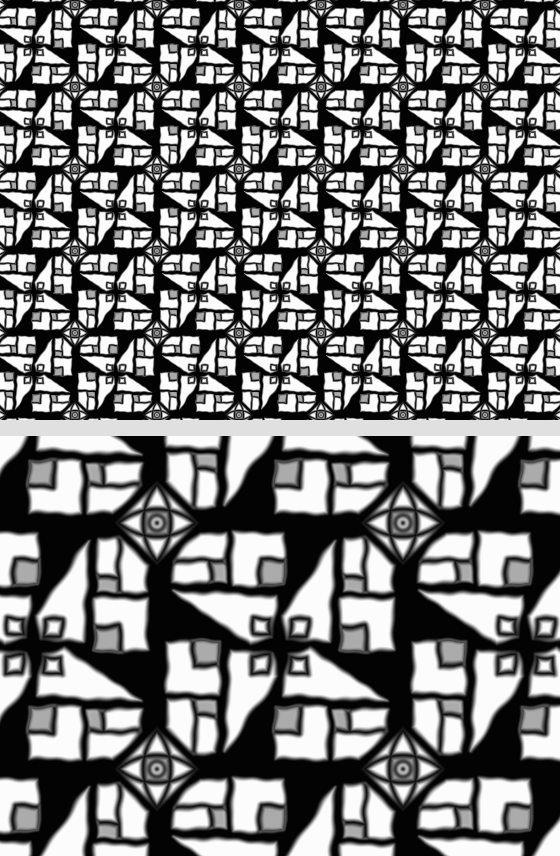
Top: the whole. Bottom: its middle third, enlarged.
Give the GLSL for this pattern, as a Shadertoy shader.

```glsl
// Square tiling of four-bladed pinwheels, stepped blocks and eye-like diamonds in ink.
// One quarter of the motif is built from distance functions and turned four times per
// cell; diamonds sit on the cell corners and a periodic wobble gives a hand-drawn edge.

const float PERIOD = 0.1953;     // cell size as a share of canvas height
const float SOFT = 0.014;        // edge half-width, in cells
const float LINE = 0.010;        // thin stroke half-width, in cells
const float WOBBLE = 0.0045;     // hand-drawn displacement, in cells
const float INK = 0.01;
const float GRAY = 0.67;
const float PAPER = 0.99;
const float DIAMOND = 0.158;     // centre to corner
const float DIAMOND_GAP = 0.218; // where the blocks start around it
const vec2 LENS = vec2(0.056, 0.155);
const float TAU = 6.2831853;

const vec2 BLADE[6] = vec2[6](
    vec2(0.035, 0.035), vec2(0.200, 0.015), vec2(0.210, 0.200),
    vec2(0.222, 0.430), vec2(0.105, 0.255), vec2(0.010, 0.125));

float boxDist(vec2 p, vec2 lo, vec2 hi) {
    vec2 d = abs(p - 0.5 * (lo + hi)) - 0.5 * (hi - lo);
    return length(max(d, 0.0)) + min(max(d.x, d.y), 0.0);
}

float bladeDist(vec2 p) {
    float nearest = 1e3, side = 1.0;
    for (int i = 0; i < 6; i++) {
        vec2 a = BLADE[i], b = BLADE[(i + 5) % 6];
        vec2 e = b - a, w = p - a;
        vec2 off = w - e * clamp(dot(w, e) / dot(e, e), 0.0, 1.0);
        nearest = min(nearest, dot(off, off));
        bvec3 c = bvec3(p.y >= a.y, p.y < b.y, e.x * w.y > e.y * w.x);
        if (all(c) || all(not(c))) side = -side;
    }
    return side * sqrt(nearest);
}

// Upright lens with pointed ends
float lensDist(vec2 p) {
    float radius = dot(LENS, LENS) / (2.0 * LENS.x);
    return length(vec2(abs(p.x) + radius - LENS.x, p.y)) - radius;
}

float cover(float d) {
    return 1.0 - smoothstep(-SOFT, SOFT, d);
}

void paint(inout float tone, float d, float value) {
    tone = mix(tone, value, cover(d));
}

// One blade with its small square, and the blocks beside it
void paintQuarter(inout float tone, vec2 p) {
    paint(tone, bladeDist(p), PAPER);
    float square = boxDist(p, vec2(0.045, 0.040), vec2(0.112, 0.107));
    paint(tone, abs(square) - LINE, INK);

    // Large block with a gray corner
    float block = boxDist(p, vec2(-0.192, 0.248), vec2(0.018, 0.458));
    float patchD = boxDist(p, vec2(-0.080, 0.240), vec2(0.025, 0.350));
    paint(tone, block, PAPER);
    paint(tone, max(block, patchD), GRAY);
    paint(tone, max(block, abs(patchD) - LINE), INK);

    // Divided block, cut away beside the diamond
    float cut = (DIAMOND_GAP - (p.x - p.y + 1.0)) * 0.7071;
    float split = max(boxDist(p, vec2(-0.435, 0.260), vec2(-0.222, 0.458)), cut);
    float lower = p.y - 0.346;
    float corner = max(lower, -0.282 - p.x);
    paint(tone, split, PAPER);
    paint(tone, max(split, corner), GRAY);
    float seam = min(abs(lower), max(abs(p.x + 0.282), lower));
    paint(tone, max(split, seam - LINE), INK);
}

// Diamond with two crossed lenses and a ringed centre
void paintDiamond(inout float tone, vec2 p) {
    float upright = lensDist(p), level = lensDist(p.yx);
    float r = length(p);
    paint(tone, (abs(p.x) + abs(p.y) - DIAMOND) * 0.7071, PAPER);
    paint(tone, max(upright, level), GRAY);
    paint(tone, min(abs(upright), abs(level)) - LINE, INK);
    paint(tone, r - 0.037, INK);
    paint(tone, r - 0.023, PAPER);
    paint(tone, r - 0.009, INK);
}

void mainImage(out vec4 fragColor, in vec2 fragCoord) {
    vec2 grid = (fragCoord - 0.5 * iResolution.xy) / (iResolution.y * PERIOD);

    // Whole-number frequencies keep every repeat identical
    vec2 wave = sin(TAU * (grid.yx * vec2(5.0, 4.0) + grid * vec2(2.0, 3.0)))
              + 0.5 * sin(TAU * (grid.yx * vec2(9.0, 11.0) - grid * 3.0) + 1.7);
    vec2 drawn = grid + WOBBLE * wave;

    float tone = INK;
    vec2 p = fract(drawn + 0.5) - 0.5;
    for (int i = 0; i < 4; i++) {
        paintQuarter(tone, p);
        p = vec2(-p.y, p.x);
    }
    paintDiamond(tone, fract(grid) - 0.5);

    fragColor = vec4(vec3(tone), 1.0);
}
```
